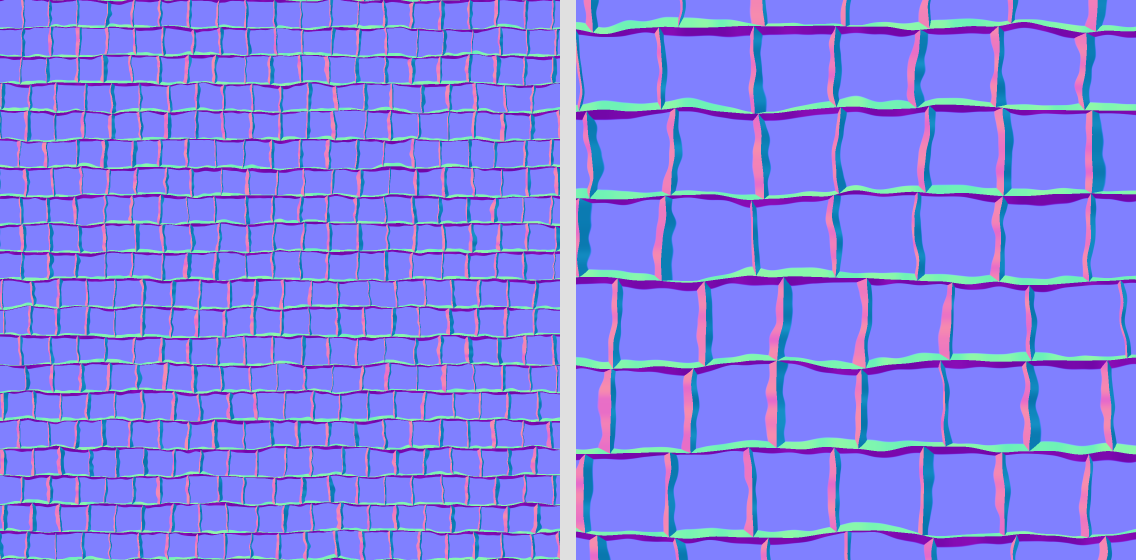
Left: the whole. Right: its middle third, enlarged.
Give the GLSL for this texture map, as a Shadertoy shader.

```glsl
const float TILES = 20.0;

float hash(vec2 p) {
    vec3 q = fract(p.xyx * vec3(0.1031, 0.1030, 0.0973));
    q += dot(q, q.yzx + 33.33);
    return fract((q.x + q.y) * q.z);
}

// Smooth 1D noise in -0.5..0.5 that wraps around the canvas
float wave(float s, float density, float lane) {
    s *= density;
    float i = floor(s), f = s - i, period = TILES * density;
    float a = hash(vec2(mod(i, period), lane));
    float b = hash(vec2(mod(i + 1.0, period), lane));
    return mix(a, b, f * f * (3.0 - 2.0 * f)) - 0.5;
}

// Height of a horizontal joint
float courseLine(float x, float line) {
    float lane = mod(line, TILES) + 1.0;
    return line + 0.13 * wave(x, 1.0, lane) + 0.06 * wave(x, 3.0, lane + 30.0);
}

float jointLane(float joint, float row) {
    return 100.0 + mod(row, TILES) * TILES + mod(joint, TILES);
}

// Position of a vertical joint, within its staggered row
float jointLine(float y, float joint, float row) {
    float lane = jointLane(joint, row);
    return joint + 0.10 * (hash(vec2(lane, 7.0)) - 0.5)
         + 0.08 * wave(y, 1.0, lane) + 0.06 * wave(y, 4.0, lane + 13.0);
}

// Widths of the sloping sides of the joints
float courseSide(float x, float lane) {
    return max(0.02, 0.075 + 0.11 * wave(x, 1.0, lane) + 0.05 * wave(x, 4.0, lane + 50.0));
}

float jointSide(float y, float lane) {
    float width = 0.03 + 0.105 * hash(vec2(lane, 3.0));
    return width * (1.0 + 0.7 * wave(y, 2.0, lane) + 0.5 * wave(y, 6.0, lane + 17.0));
}

vec3 surfaceNormal(vec2 p) {
    // Tile that holds the point
    float line = round(p.y);
    float row = p.y < courseLine(p.x, line) ? line - 1.0 : line;
    float rowLane = mod(row, TILES);
    float x = p.x + 0.32 - 0.5 * hash(vec2(rowLane, 61.0));
    float joint = round(x);
    float column = x < jointLine(p.y, joint, row) ? joint - 1.0 : joint;

    // Distances to left, right, bottom and top joints, in side widths
    vec4 reach = vec4(x - jointLine(p.y, column, row),
                      jointLine(p.y, column + 1.0, row) - x,
                      p.y - courseLine(p.x, row),
                      courseLine(p.x, row + 1.0) - p.y);
    reach /= vec4(jointSide(p.y, jointLane(column, row) + 500.0),
                  jointSide(p.y, jointLane(column + 1.0, row) + 1000.0),
                  courseSide(p.x, rowLane + 700.0),
                  courseSide(p.x, rowLane + 900.0));
    float nearest = min(min(reach.x, reach.y), min(reach.z, reach.w));

    // Uneven slope of the nearest side
    vec2 rough = vec2(wave(p.x, 5.0, rowLane + 300.0),
                      wave(p.y, 7.0, jointLane(column, row) + 200.0));
    vec2 slope;
    if (nearest == reach.x) slope = vec2(-2.1 + 1.3 * rough.y, 0.5 * rough.y);
    else if (nearest == reach.y) slope = vec2(2.0 + 1.3 * rough.y, 0.6 * rough.y);
    else if (nearest == reach.z) slope = vec2(0.8 * rough.x, 2.5 + rough.x);
    else slope = vec2(0.6 * rough.x - 0.1, -2.6 + rough.x);
    return normalize(vec3(slope * smoothstep(1.0, 0.8, nearest), 1.0));
}

void mainImage(out vec4 fragColor, in vec2 fragCoord) {
    // Average a 3 by 3 grid of samples for smooth edges
    vec3 color = vec3(0.0);
    for (int i = 0; i < 9; i++) {
        vec2 offset = (vec2(i % 3, i / 3) - 1.0) / 3.0;
        vec2 p = (fragCoord + offset) / iResolution.xy * TILES;
        color += 0.5 + 0.5 * surfaceNormal(p);
    }
    fragColor = vec4(color / 9.0, 1.0);
}
```
